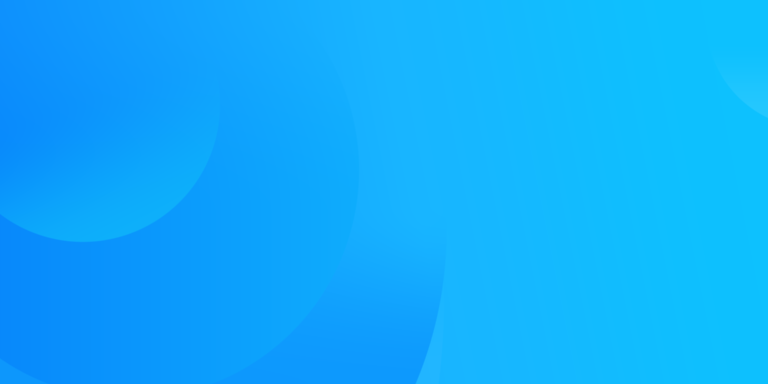
This background is drawn by a Shadertoy shader. Its source:

```glsl
// A calm blue backdrop: a slanted gradient from deep blue to cyan, overlaid
// with large translucent discs. Each disc has a crisp rim and a fill that
// fades away, so that only part of its outline shows.

// Antialiased coverage of a disc; lengths are in canvas heights.
float disc(vec2 p, vec2 center, float radius) {
    float pixel = 1.0 / iResolution.y;
    return 1.0 - smoothstep(-pixel, pixel, length(p - center) - radius);
}

// Slanted two-stage gradient, deep blue on the left to cyan on the right.
vec3 backdrop(vec2 p) {
    float slant = p.x + 0.2 * (p.y - 0.5);
    vec3 color = mix(vec3(0.05, 0.555, 0.99), vec3(0.095, 0.71, 1.0),
                     clamp(slant / 1.08, 0.0, 1.0));
    return mix(color, vec3(0.05, 0.755, 0.995), smoothstep(1.0, 1.95, slant));
}

void mainImage(out vec4 fragColor, in vec2 fragCoord) {
    vec2 p = fragCoord / iResolution.y;
    vec3 color = backdrop(p);

    // Pale sliver just outside the widest disc
    float sliver = disc(p, vec2(-0.85, 0.24), 2.007);
    color = mix(color, vec3(0.14, 0.715, 1.0),
                0.75 * sliver * smoothstep(0.30, 0.05, p.y) * step(1.0, p.x));

    // Widest disc, darkening towards the bottom
    float wide = disc(p, vec2(0.133, 0.40), 1.03);
    vec3 shade = mix(backdrop(p), vec3(0.05, 0.595, 0.99),
                     0.95 * smoothstep(0.46, 0.0, p.y));
    color = mix(color, shade, wide);

    // Middle disc, brighter towards its right rim and fading upwards
    float middle = disc(p, vec2(0.339, 0.557), 0.596);
    vec3 middleFill = mix(vec3(0.03, 0.535, 0.985), vec3(0.055, 0.675, 0.99),
                          clamp(p.x / 0.93, 0.0, 1.0));
    color = mix(color, middleFill, middle * smoothstep(1.0, 0.45, p.y));

    // Small disc, glowing along its lower rim
    vec2 smallCenter = vec2(0.216, 0.727);
    float glow = smoothstep(-0.02, 0.38, dot(p - smallCenter, vec2(0.35, -0.94)));
    color = mix(color, vec3(0.055, 0.70, 0.98),
                0.9 * glow * disc(p, smallCenter, 0.357));

    // Corner disc, lit at its lower left rim
    float corner = disc(p, vec2(2.122, 0.948), 0.283);
    color = mix(color, vec3(0.16, 0.785, 0.995),
                0.85 * corner * smoothstep(0.90, 0.70, p.y));

    fragColor = vec4(color, 1.0);
}
```
